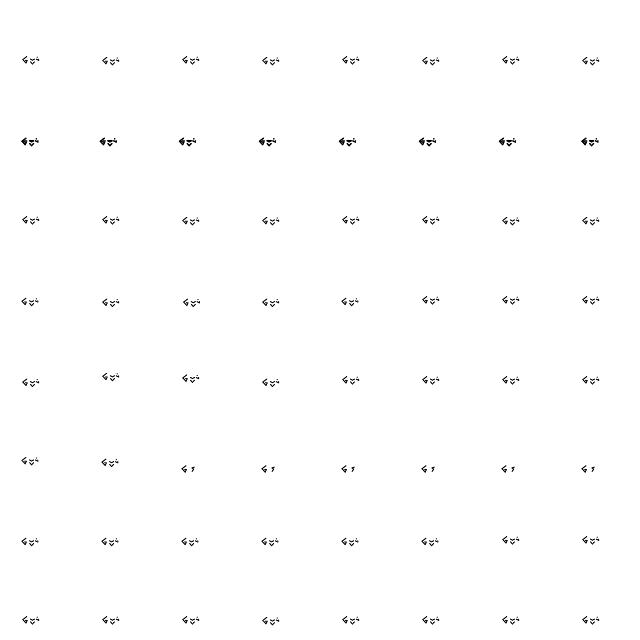
A three.js fragment shader for this pattern:

```glsl
// Eight by eight grid of tiny black hooked marks on white, nudged and altered by row.
#define REPEATS 8.0
#define CELL 96.0
#define CENTRE vec2(36.6, 24.0)
#define HALF_WIDTH 0.65
#define BOLD 0.25
#define SOFTNESS 0.65
#define INK vec3(0.0)
#define PAPER vec3(1.0)

varying vec2 vUv;

float segment(vec2 p, vec2 a, vec2 b) {
  vec2 ab = b - a;
  return length(p - a - ab * clamp(dot(p - a, ab) / dot(ab, ab), 0.0, 1.0));
}

// Two joined strokes through a, b and c
float bend(vec2 p, vec2 a, vec2 b, vec2 c) {
  return min(segment(p, a, b), segment(p, b, c));
}

// Chevron with a short inner hook
float hook(vec2 p) {
  float d = bend(p, vec2(-4.6, 4.0), vec2(-9.2, 0.5), vec2(-5.4, -3.6));
  return min(d, bend(p, vec2(-5.4, -3.6), vec2(-4.0, -0.5), vec2(-5.8, -0.4)));
}

// Stacked pair of small vees, the upper one flatter
float vees(vec2 p) {
  float upper = bend(p, vec2(0.0, 1.0), vec2(2.3, -0.2), vec2(4.7, 1.0));
  float lower = bend(p, vec2(0.2, -2.4), vec2(2.3, -4.8), vec2(4.6, -2.4));
  return min(upper, lower);
}

// Dot above a short slanted stroke
float tick(vec2 p) {
  float dotMark = length(p - vec2(8.0, 3.4));
  return min(dotMark, bend(p, vec2(7.0, 0.9), vec2(9.8, -0.4), vec2(9.8, 0.8)));
}

// Small curl that replaces the vees and tick
float curl(vec2 p) {
  float d = bend(p, vec2(5.3, 2.4), vec2(2.8, 1.4), vec2(4.8, 0.0));
  return min(d, segment(p, vec2(4.8, 0.0), vec2(3.0, -2.5)));
}

// Shift of each mark, right and down; rows count from the top
vec2 nudge(float col, float row) {
  if (row < 0.5) return vec2(0.0, mod(col, 2.0));
  if (row < 1.5) return vec2(-min(min(1.0 + 2.0 * col, 4.0), 22.0 - 3.0 * col), 2.0);
  if (row < 2.5) return vec2(0.0, mod(floor(col / 2.0), 2.0));
  if (row < 3.5) {
    float sway = -cos(col * 1.5708);
    return col < 4.5 ? vec2(sway, 3.0 - step(0.5, -sway)) : vec2(0.0);
  }
  if (row < 4.5) {
    float lift = mod(col, 3.0) < 0.5 ? 3.0 : 2.0 * col - 6.0;
    return vec2(0.0, col < 3.5 ? lift : 0.0);
  }
  if (row < 5.5) return vec2(-1.0, col < 1.5 ? 1.0 + 2.0 * col : 11.0);
  if (row < 6.5) return col < 5.5 ? vec2(-1.0, 2.0) : vec2(0.0);
  return vec2(0.0, 1.0 - step(0.5, abs(col - 3.0)));
}

void main() {
  vec2 grid = vUv * REPEATS;
  vec2 cell = min(floor(grid), REPEATS - 1.0);
  float row = REPEATS - 1.0 - cell.y;
  vec2 shift = nudge(cell.x, row);
  vec2 p = (grid - cell) * CELL - CENTRE - vec2(shift.x, -shift.y);

  bool isBold = abs(row - 1.0) < 0.5;
  bool isShort = abs(row - 5.0) < 0.5 && cell.x > 1.5;

  float d = hook(p);
  if (isShort) {
    d = min(d, curl(p));
  } else {
    d = min(d, min(vees(p), tick(p)));
  }

  // Heavier row with a bar through the hook
  float halfWidth = HALF_WIDTH;
  if (isBold) {
    d = min(d, segment(p, vec2(-9.0, 0.6), vec2(-3.6, 0.8)));
    d = min(d, segment(p, vec2(0.0, 1.2), vec2(4.7, 1.2)));
    halfWidth += BOLD;
  }

  float ink = 1.0 - smoothstep(-SOFTNESS, SOFTNESS, d - halfWidth);
  gl_FragColor = vec4(mix(PAPER, INK, ink), 1.0);
}
```
